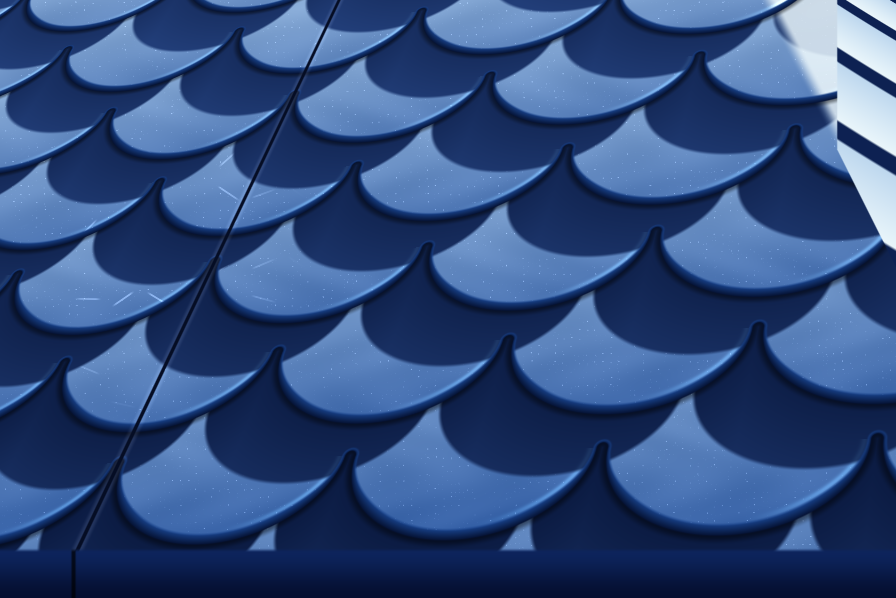
Write a WebGL 2 fragment shader that draws this texture.

```glsl
#version 300 es
precision highp float;
uniform vec2 u_resolution;
out vec4 fragColor;

vec2 hash2(vec2 p) {
  return fract(sin(vec2(dot(p, vec2(127.1, 311.7)), dot(p, vec2(269.5, 183.3)))) * 4375.85);
}

// Signed distance to a row of scallops, positive inside, with round slots between
float scallop(vec2 roof, float row) {
  vec2 q = vec2(fract(roof.x - 0.5 * row) - 0.5, (roof.y - row) * 0.5);
  vec2 radii = vec2(0.48, 0.36);
  float k = length(q / radii);
  float bowl = k * (1.0 - k) / max(length(q / (radii * radii)), 0.001);
  float slot = length(vec2(0.5 - abs(q.x), q.y)) - 0.02;
  return q.y < 0.0 ? bowl : slot;
}

// Cellular dust: one small dot in some of the cells
float dust(vec2 p) {
  vec2 rnd = hash2(floor(p));
  float dist = length(fract(p) - 0.25 - 0.5 * rnd);
  return step(0.55, rnd.x) * smoothstep(0.12, 0.03, dist) * rnd.y;
}

// Cellular scratches: a slanted stroke in a few cells
float scratches(vec2 p) {
  vec2 rnd = hash2(floor(p) + 7.0);
  vec2 q = fract(p) - 0.5;
  float slope = mix(-0.8, 1.2, rnd.y);
  float stroke = abs(q.y - slope * q.x) / sqrt(1.0 + slope * slope);
  return step(0.6, rnd.x) * smoothstep(0.04, 0.01, stroke) * smoothstep(0.4, 0.2, length(q));
}

vec3 shadeTile(vec2 roof, vec2 pos, float row, float glare, float aa) {
  float edge = scallop(roof, row);
  float drop = roof.y - row;
  float side = fract(roof.x - 0.5 * row) - 0.5;
  float column = floor(roof.x - 0.5 * row);
  float tone = hash2(vec2(column, row)).x - 0.5;

  // Sunlit plastic, paler up the roof
  float pale = 0.47 + 0.55 * drop + 0.09 * row + 0.12 * tone - 0.15 * side;
  vec3 lit = mix(vec3(0.19, 0.36, 0.64), vec3(0.50, 0.64, 0.82), clamp(pale, 0.0, 1.1));
  lit += 0.02 * sin(pos.x * 31.0 + 3.0 * sin(pos.y * 23.0)) * sin(pos.y * 37.0 + column);
  lit += 0.22 * dust(pos * 75.0) + 0.08 * dust(pos * 140.0 + 9.0);
  float worn = smoothstep(0.25, 0.05, abs(pos.x - 0.27)) * smoothstep(0.3, 0.1, abs(pos.y - 0.58));
  lit += 0.22 * worn * scratches(pos * 17.0);
  lit = mix(lit, vec3(0.94, 0.98, 0.99), glare * 0.85);

  // Shadow thrown by the row above, darkest where it touches
  float contact = scallop(roof, row + 1.0);
  float shadow = smoothstep(-aa - 0.006, aa + 0.006, scallop(roof + vec2(0.22, 0.5), row + 1.0));
  float bounce = clamp(0.12 + 0.1 * row - 1.3 * contact, 0.0, 1.0);
  vec3 shade = mix(vec3(0.04, 0.10, 0.25), vec3(0.13, 0.24, 0.47), bounce);
  shadow *= 1.0 - 0.9 * glare;
  vec3 color = mix(lit, shade, shadow);
  color *= 1.0 - 0.45 * smoothstep(-0.035, 0.0, contact);
  if (row < 0.0) return color;

  // Thick rounded rim with a gloss along its right side
  float width = 0.012 + 0.03 * smoothstep(0.0, 0.5, -drop);
  float offset = (edge - width - 0.012) / 0.012;
  float gloss = exp(-offset * offset) * smoothstep(0.05, 0.4, side);
  color += vec3(0.12, 0.19, 0.2) * gloss * step(drop, 0.0) * (1.0 - 0.7 * shadow);
  vec3 rim = mix(vec3(0.02, 0.07, 0.20), vec3(0.09, 0.25, 0.53), clamp(edge / width, 0.0, 1.0));
  return mix(rim, color, smoothstep(width - 0.008, width + 0.008, edge));
}

void main() {
  vec2 pos = gl_FragCoord.xy / u_resolution.y;
  float px = 1.0 / u_resolution.y;
  float fall = 1.0 - pos.y;

  // Perspective: columns along x, rows along y of the roof plane
  mat3 plane = mat3(0.379, 0.003, -0.042, 0.1035, 0.207, 0.055, 0.586, 0.238, 1.0);
  vec3 h = inverse(plane) * vec3(pos, 1.0);
  vec2 roof = h.xy / h.z;
  float aa = 2.6 * px * (1.0 + 0.06 * max(roof.y, 0.0));
  float glare = smoothstep(0.0, 0.03, pos.x - 1.27 - 0.52 * fall);

  // Stack the rows, upper over lower
  vec3 color = vec3(0.04, 0.10, 0.25);
  for (float k = -1.0; k < 2.0; k++) {
    float row = floor(roof.y) + k;
    float cover = row < 0.0 ? 1.0 : smoothstep(-aa, aa, scallop(roof, row));
    color = mix(color, shadeTile(roof, pos, row, glare, aa), cover);
  }

  // Panel seam with a light lip
  float seam = abs(roof.x + 1.0);
  color += 0.08 * smoothstep(0.035, 0.012, seam);
  color = mix(color, vec3(0.02, 0.05, 0.14), smoothstep(0.009 + aa, 0.009 - aa, seam));

  // Bright face beyond the hip, crossed by dark curved steps
  float beyond = pos.x - 1.40 - 0.5 * max(0.0, fall - 0.25);
  float run = max(pos.x - 1.387, 0.0);
  float slide = fall - 0.65 * run + 0.25 * run * run;
  float steps = (sqrt(max(0.0056 + 0.068 * (slide + 0.01), 0.0)) - 0.075) / 0.034;
  float band = abs(fract(steps + 0.5) - 0.5);
  vec3 hip = mix(vec3(0.94, 0.98, 0.99), vec3(0.62, 0.76, 0.90), 0.7 * fract(-steps));
  hip = mix(vec3(0.05, 0.13, 0.32), hip, smoothstep(0.09, 0.13, band));
  color = mix(color, hip, smoothstep(-px, px, beyond));

  // Fascia along the eave
  vec3 fascia = mix(vec3(0.02, 0.06, 0.19), vec3(0.05, 0.14, 0.36), smoothstep(0.0, 0.08, pos.y));
  fascia *= smoothstep(0.001, 0.004 + px, abs(pos.x - 0.123)) * 0.7 + 0.3;
  color = mix(fascia, color, smoothstep(-0.004, 0.004, pos.y - 0.08));

  fragColor = vec4(clamp(color, 0.0, 1.0), 1.0);
}
```
